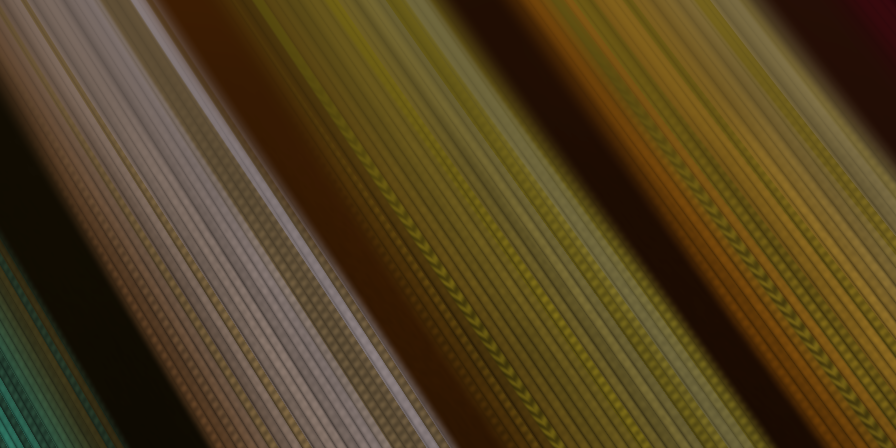
A Shadertoy shader for this texture:

```glsl
// Diagonal rolls of corded silk in muted colours, with dark gaps and a soft far focus.

const float PI = 3.14159265;
const int ROLLS = 5;

// Layout: edges fan out slightly, and rolls widen to the right.
const float SLANT = 0.62;
const float FAN = 0.095;
const float FIRST_EDGE = -0.15;
const float ROLL_STEP = 0.56;
const float ROLL_GROWTH = 0.032;
const float ROLL_FILL = 0.90;
const float TEAL_FILL = 0.74;

// Weave
const float CORDS = 23.0;
const float TWISTS = 46.0;
const float BRAID_POS = 0.235;
const float BRAID_HALF = 0.026;
const float BRAID_KNOTS = 30.0;
const float GROOVE_DEPTH = 0.42;

// Roll colours from left to right: teal, mauve, olive, gold, wine
const vec3 LEFT_SIDE[ROLLS] = vec3[](
    vec3(0.10, 0.36, 0.32), vec3(0.30, 0.20, 0.11), vec3(0.23, 0.14, 0.02),
    vec3(0.36, 0.20, 0.02), vec3(0.15, 0.03, 0.03));
const vec3 MIDDLE[ROLLS] = vec3[](
    vec3(0.17, 0.41, 0.34), vec3(0.42, 0.36, 0.32), vec3(0.35, 0.29, 0.09),
    vec3(0.43, 0.32, 0.09), vec3(0.22, 0.03, 0.06));
const vec3 RIGHT_SIDE[ROLLS] = vec3[](
    vec3(0.19, 0.16, 0.07), vec3(0.47, 0.43, 0.43), vec3(0.40, 0.37, 0.22),
    vec3(0.43, 0.38, 0.24), vec3(0.22, 0.03, 0.06));
const vec3 ACCENT[ROLLS] = vec3[](
    vec3(0.12, 0.20, 0.15), vec3(0.35, 0.28, 0.16), vec3(0.37, 0.32, 0.06),
    vec3(0.37, 0.31, 0.07), vec3(0.17, 0.02, 0.04));
const vec3 GAP[ROLLS] = vec3[](
    vec3(0.07, 0.05, 0.01), vec3(0.21, 0.10, 0.01), vec3(0.12, 0.05, 0.01),
    vec3(0.13, 0.05, 0.02), vec3(0.10, 0.03, 0.02));

float hash(vec2 p) {
    p = fract(p * vec2(0.1031, 0.1137));
    p += dot(p, p.yx + 33.33);
    return fract((p.x + p.y) * p.x * 17.0);
}

float noise(vec2 p) {
    vec2 i = floor(p), f = fract(p);
    f = f * f * (3.0 - 2.0 * f);
    return mix(mix(hash(i), hash(i + vec2(1, 0)), f.x),
               mix(hash(i + vec2(0, 1)), hash(i + vec2(1, 1)), f.x), f.y);
}

// Value held across one cord, blended into the next one near the groove.
float cordValue(float c, float seed, float blend) {
    float id = floor(c) + 20.0;
    return mix(hash(vec2(id, seed)), hash(vec2(id + 1.0, seed)),
               smoothstep(1.0 - blend, 1.0, fract(c)));
}

vec3 rollColor(int k, float t, float along, float focus) {
    float seed = float(k) * 7.0 + 3.0;
    vec3 col = mix(LEFT_SIDE[k], MIDDLE[k], smoothstep(0.02, 0.45, t));
    col = mix(col, RIGHT_SIDE[k], smoothstep(0.4, 0.9, t));

    // Coloured cords
    float c = t * CORDS;
    float blend = mix(0.9, 0.25, focus);
    float accent = smoothstep(0.55, 0.72, cordValue(c, seed, blend));
    col = mix(col, ACCENT[k], accent * smoothstep(0.1, 0.3, t) * 0.8);
    col *= 0.90 + 0.2 * cordValue(c, seed + 40.0, blend);

    // Round cord profile and twisted fibres
    float f = fract(c);
    float relief = smoothstep(0.0, 0.12, t) * mix(0.25, 1.0, focus);
    float fade = 1.0 - 0.45 * smoothstep(0.5, 0.95, t);
    float groove = 1.0 - sin(PI * f);
    col *= 1.08 - GROOVE_DEPTH * groove * groove * relief * fade;
    float twist = sin(2.0 * PI * (along * TWISTS + f * 0.8));
    col *= 1.0 + (0.03 + 0.10 * accent) * twist * sin(PI * f) * focus;

    // Braided ridge on the olive and gold rolls
    if (k == 2 || k == 3) {
        float b = (t - BRAID_POS) / BRAID_HALF;
        float ridge = 1.0 - smoothstep(0.6, 1.1, abs(b));
        float knots = 0.5 + 0.5 * cos(2.0 * PI * (along * BRAID_KNOTS + abs(b) * 0.5));
        vec3 braid = ACCENT[k] * mix(0.95, 0.65 + 0.55 * knots, focus);
        col = mix(col, braid, ridge * 0.8);
    }
    return col;
}

void mainImage(out vec4 fragColor, in vec2 fragCoord) {
    vec2 p = fragCoord / iResolution.y;
    float depth = 1.0 - p.y;

    // Straighten the fan, then count rolls
    float u = (p.x - SLANT * depth) / (1.0 + FAN * depth);
    float root = ROLL_STEP * ROLL_STEP + 4.0 * ROLL_GROWTH * (u - FIRST_EDGE);
    float n = (sqrt(max(root, 0.0)) - ROLL_STEP) / (2.0 * ROLL_GROWTH);
    int k = clamp(int(floor(n)) + 1, 0, ROLLS - 1);
    float fill = k == 0 ? TEAL_FILL : ROLL_FILL;
    float t = fract(n) / fill;
    float focus = smoothstep(0.05, 0.75, depth);

    // Roll over shadowed gap
    float soft = mix(0.16, 0.07, focus);
    float cover = smoothstep(0.0, soft, t) * (1.0 - smoothstep(1.0 - soft, 1.0, t));
    int gapId = t < 0.5 ? max(k - 1, 0) : k;
    vec3 gap = GAP[gapId] * mix(1.05, 0.8, depth);
    vec3 col = mix(gap, rollColor(k, t, depth * 1.2, focus), cover);

    // Uneven light and fine fuzz
    col *= 0.94 + 0.12 * noise(vec2(u * 9.0, depth * 5.0) + 30.0);
    col *= 1.0 + 0.08 * focus * (noise(vec2(u * 130.0, depth * 60.0) + 200.0) - 0.5);
    fragColor = vec4(col, 1.0);
}
```
